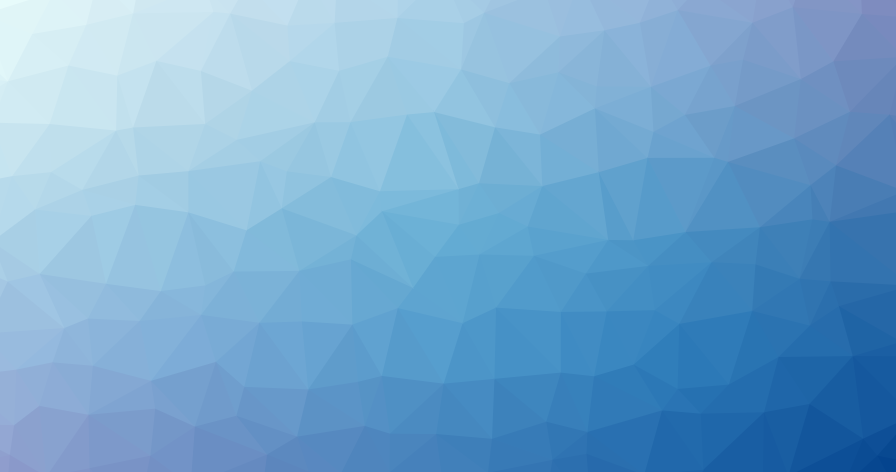
A WebGL 2 fragment shader for this background:

```glsl
#version 300 es
precision highp float;
// Low-poly mesh of flat triangles, shaded from pale ice at top left to deep blue at bottom right.

#define ROWS 9.5            // mesh cells per canvas height
#define JITTER 0.38         // vertex displacement, in cells
#define FACET_SHADE 0.014   // random brightness range of a facet
#define MEAN_COLOR vec3(0.458, 0.610, 0.805)
#define CORNER_TWIST vec3(0.030, -0.025, 0.0)

uniform vec2 u_resolution;
out vec4 fragColor;

// Colour averages from left to right and from bottom to top.
const vec3 ACROSS[5] = vec3[5](
    vec3(0.714, 0.800, 0.904), vec3(0.578, 0.718, 0.860), vec3(0.436, 0.654, 0.826),
    vec3(0.324, 0.548, 0.768), vec3(0.240, 0.410, 0.666));
const vec3 UPWARD[5] = vec3[5](
    vec3(0.270, 0.446, 0.700), vec3(0.332, 0.554, 0.772), vec3(0.426, 0.640, 0.812),
    vec3(0.582, 0.722, 0.854), vec3(0.682, 0.768, 0.884));

vec2 hash22(vec2 p) {
    vec3 q = fract(p.xyx * vec3(0.1031, 0.1030, 0.0973));
    q += dot(q, q.yzx + 33.33);
    return fract((q.xx + q.yz) * q.zy);
}

float cross2(vec2 a, vec2 b) { return a.x * b.y - a.y * b.x; }

vec3 ramp(vec3 stops[5], float t) {
    float s = clamp(t, 0.0, 1.0) * 4.0;
    int i = min(int(s), 3);
    return mix(stops[i], stops[i + 1], s - float(i));
}

// Sum of the two ramps, with a slight tint in opposite corners.
vec3 background(vec2 uv) {
    vec2 c = clamp(uv, 0.0, 1.0) * 2.0 - 1.0;
    return ramp(ACROSS, uv.x) + ramp(UPWARD, uv.y) - MEAN_COLOR + CORNER_TWIST * c.x * c.y;
}

vec2 meshVertex(vec2 id) {
    return id + (hash22(id + 17.0) * 2.0 - 1.0) * JITTER;
}

// Signed distance to the line a-b, positive on its left.
float edgeDistance(vec2 p, vec2 a, vec2 b) {
    return cross2(normalize(b - a), p - a);
}

// Adds one counterclockwise triangle, weighted by its pixel coverage.
void addFacet(inout vec4 sum, vec2 p, vec2 a, vec2 b, vec2 c, float pixel) {
    float d = min(edgeDistance(p, a, b), min(edgeDistance(p, b, c), edgeDistance(p, c, a)));
    float coverage = clamp(0.5 + d / pixel, 0.0, 1.0);
    if (coverage <= 0.0) return;
    vec2 center = (a + b + c) / 3.0;
    vec2 uv = center / ROWS * vec2(u_resolution.y / u_resolution.x, 1.0);
    float shade = (hash22(floor(center * 64.0)).x - 0.5) * FACET_SHADE;
    sum += vec4(background(uv) + shade, 1.0) * coverage;
}

void main() {
    vec2 p = gl_FragCoord.xy / u_resolution.y * ROWS;
    float pixel = ROWS / u_resolution.y;
    vec2 cell = floor(p);
    vec4 sum = vec4(0.0);

    // Jittered quads around the pixel, each split along its Delaunay diagonal.
    for (int j = -1; j <= 1; j++) {
        for (int i = -1; i <= 1; i++) {
            vec2 id = cell + vec2(i, j);
            vec2 a = meshVertex(id);
            vec2 b = meshVertex(id + vec2(1.0, 0.0));
            vec2 c = meshVertex(id + vec2(1.0, 1.0));
            vec2 d = meshVertex(id + vec2(0.0, 1.0));
            float oppositeAngles = cross2(b - a, d - a) * dot(d - c, b - c)
                                 + dot(b - a, d - a) * cross2(d - c, b - c);
            if (oppositeAngles > 0.0) {
                addFacet(sum, p, a, b, d, pixel);
                addFacet(sum, p, b, c, d, pixel);
            } else {
                addFacet(sum, p, a, b, c, pixel);
                addFacet(sum, p, a, c, d, pixel);
            }
        }
    }

    vec3 color = sum.a > 0.0 ? sum.rgb / sum.a : background(gl_FragCoord.xy / u_resolution);
    fragColor = vec4(clamp(color, 0.0, 1.0), 1.0);
}
```
